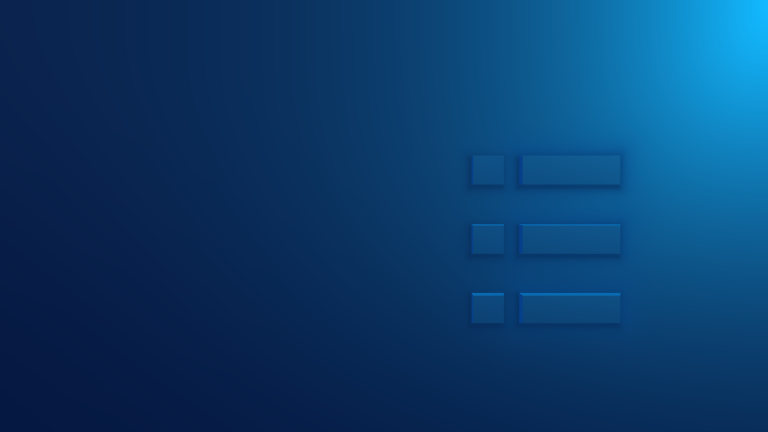
This background is drawn by a Shadertoy shader. Its source:

```glsl
#define LIGHT_POS vec2(1.778, 1.0)
#define LIGHT_REACH vec2(1.9, 2.15)
#define LIGHT_COLOR vec3(0.035, 0.60, 0.71)
#define BASE_LOW vec3(0.020, 0.085, 0.245)
#define BASE_HIGH vec3(0.038, 0.125, 0.290)
#define FIRST_ROW 0.287
#define ROW_STEP 0.1597
#define FACE_COLOR vec3(0.065, 0.315, 0.525)
#define SIDE_COLOR vec3(0.025, 0.25, 0.54)
#define TOP_COLOR vec3(0.035, 0.42, 0.70)
#define GLOW_COLOR vec3(0.025, 0.30, 0.58)
#define SHADOW_COLOR vec3(0.025, 0.15, 0.32)

float boxDistance(vec2 p, vec2 center, vec2 halfSize) {
    vec2 q = abs(p - center) - halfSize;
    return length(max(q, 0.0)) + min(max(q.x, q.y), 0.0);
}

float fill(float dist, float edge) {
    return 1.0 - smoothstep(-edge, edge, dist);
}

// Dark wall lit from the upper right corner, with an oval falloff
vec3 wall(vec2 p) {
    float rise = smoothstep(0.0, 1.0, p.y + 0.3 * p.x);
    vec2 away = pow(abs(LIGHT_POS - p), vec2(1.15, 1.5)) * LIGHT_REACH;
    return mix(BASE_LOW, BASE_HIGH, rise) + LIGHT_COLOR * exp(-length(away));
}

// Raised block: side.x is the width of its left wall, side.y the height of its top
vec3 addBlock(vec3 color, vec2 p, vec2 center, vec2 halfSize, vec2 side, float glow, float edge) {
    vec2 local = p - center;

    // Blue bounce light around, soft contact shadow below and to the left
    float halo = boxDistance(p, center + vec2(0.004, 0.006), halfSize);
    color = mix(color, GLOW_COLOR, glow * exp(-max(halo, 0.0) * 35.0));
    float shade = boxDistance(p, center - vec2(0.004, 0.007), halfSize);
    color = mix(color, SHADOW_COLOR, 0.5 * exp(-max(shade, 0.0) * 100.0));

    // Front face, paler toward its upper rim
    float height = local.y / halfSize.y;
    vec3 block = mix(wall(p), FACE_COLOR, 0.55) + vec3(0.004, 0.014, 0.016) * height;

    // Top and left walls, joined along a slanted corner
    float topInset = halfSize.y - local.y;
    float leftInset = local.x + halfSize.x;
    float isTop = fill(topInset - side.y, edge);
    float isLeft = fill(leftInset - side.x, edge) * fill(leftInset * side.y - topInset * side.x, edge * 0.005);
    block = mix(block, TOP_COLOR, isTop * step(0.0001, side.y));
    block = mix(block, SIDE_COLOR, isLeft);
    return mix(color, block, fill(boxDistance(p, center, halfSize), edge));
}

void mainImage(out vec4 fragColor, in vec2 fragCoord) {
    vec2 p = fragCoord / iResolution.y;
    p.x += 0.5 * (16.0 / 9.0 - iResolution.x / iResolution.y);
    float edge = 0.75 / iResolution.y;
    vec3 color = wall(p);

    // Three rows, each a square marker and a long bar
    for (int row = 0; row < 3; row++) {
        float level = float(row);
        float y = FIRST_ROW + ROW_STEP * level;
        float halfHeight = 0.0350 - 0.0007 * level;
        float topDepth = 0.0032 * (2.0 - level);
        color = addBlock(color, p, vec2(1.129, y), vec2(0.0375, halfHeight),
                         vec2(0.0040, topDepth), 0.12, edge);
        color = addBlock(color, p, vec2(1.319, y), vec2(0.1170, halfHeight),
                         vec2(0.0080, topDepth), 0.50, edge);
    }
    fragColor = vec4(clamp(color, 0.0, 1.0), 1.0);
}
```
